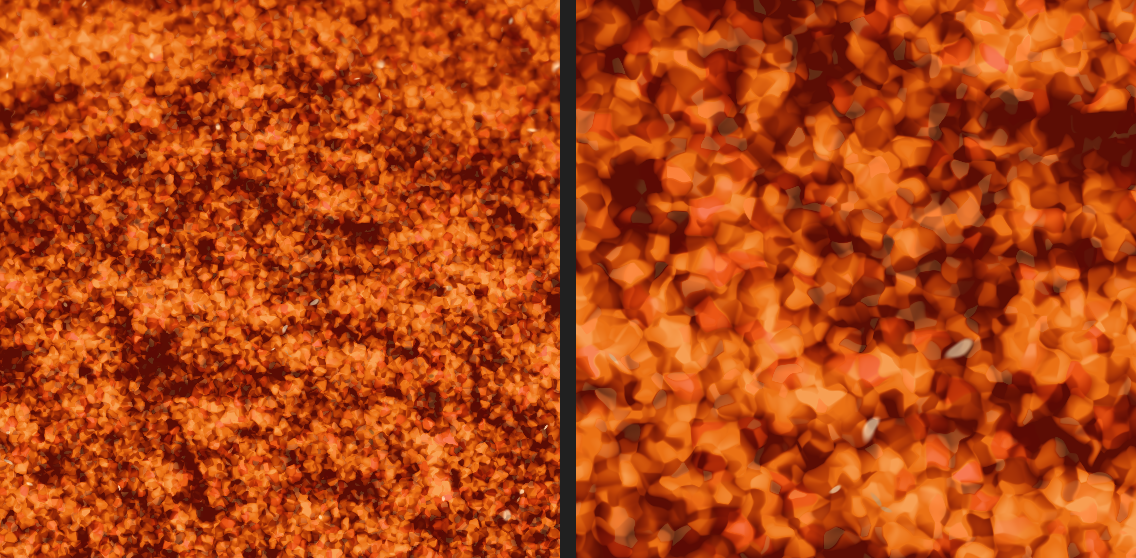
Left: the whole. Right: its middle third, enlarged.
This texture is drawn by a WebGL 1 fragment shader. Its source:

```glsl
precision highp float;
uniform vec2 u_resolution;

// Palette, dark to light
const vec3 SHADOW = vec3(0.36, 0.05, 0.015);
const vec3 BRICK = vec3(0.60, 0.16, 0.025);
const vec3 RUST = vec3(0.76, 0.27, 0.03);
const vec3 ORANGE = vec3(0.92, 0.44, 0.08);
const vec3 PEACH = vec3(0.97, 0.62, 0.32);
const vec3 TAN = vec3(0.80, 0.42, 0.20);
const vec3 CREAM = vec3(0.96, 0.82, 0.66);
const vec3 HUSK = vec3(0.62, 0.36, 0.14);

// Sizes, in cells per canvas height
const float CLUMP_SCALE = 9.0;
const float PIT_SCALE = 27.0;
const float GRAIN_SCALE = 72.0;
const float DUST_SCALE = 132.0;

// Tone weights
const float GRAIN_CONTRAST = 2.4;
const float DUST_CONTRAST = 2.0;
const float CREVICE_DEPTH = 1.7;
const float SLOPE_LIGHT = 8.0;
const float CLUMP_LIGHT = 2.6;
const float PIT_DEPTH = 1.7;
const vec2 LIGHT_STEP = vec2(0.006, 0.026);
const int FLECKS = 40;

vec2 hash2(vec2 p) {
  vec3 q = fract(p.xyx * vec3(0.1031, 0.1030, 0.0973));
  q += dot(q, q.yzx + 33.33);
  return fract((q.xx + q.yz) * q.zy);
}

float noise(vec2 p) {
  vec2 i = floor(p), f = fract(p);
  f = f * f * (3.0 - 2.0 * f);
  float low = mix(hash2(i).x, hash2(i + vec2(1.0, 0.0)).x, f.x);
  float high = mix(hash2(i + vec2(0.0, 1.0)).x, hash2(i + 1.0).x, f.x);
  return mix(low, high, f.y);
}

// Height of the heaped powder
float relief(vec2 p) {
  vec2 q = p * CLUMP_SCALE + 17.0;
  float height = 0.0, amplitude = 0.5;
  for (int i = 0; i < 4; i++) {
    height += amplitude * noise(q);
    q = mat2(1.6, 1.2, -1.2, 1.6) * q + 5.3;
    amplitude *= 0.5;
  }
  return height;
}

// Soft cells: x = tone, y = hue, z = distance into the crevice
vec3 grains(vec2 p, float sharpness) {
  vec2 cell = floor(p), f = fract(p);
  vec2 sum = vec2(0.0);
  float total = 0.0;
  for (int y = -1; y <= 1; y++) {
    for (int x = -1; x <= 1; x++) {
      vec2 o = vec2(float(x), float(y));
      vec2 d = o + hash2(cell + o + 40.0) - f;
      float w = exp(-sharpness * dot(d, d));
      sum += w * hash2(cell + o + 151.0);
      total += w;
    }
  }
  total = max(total, 1e-6);
  return vec3(sum / total, -log(total) / sharpness);
}

vec3 toneRamp(float t) {
  vec3 c = mix(SHADOW, BRICK, clamp((t + 1.9) / 1.0, 0.0, 1.0));
  c = mix(c, RUST, clamp((t + 0.9) / 0.8, 0.0, 1.0));
  c = mix(c, ORANGE, clamp((t + 0.1) / 0.8, 0.0, 1.0));
  return mix(c, PEACH, clamp((t - 1.0) / 1.3, 0.0, 1.0));
}

void main() {
  vec2 p = gl_FragCoord.xy / u_resolution.y;

  // Depth of field: the far slopes and upper corners blur
  float focus = 1.0 - smoothstep(0.65, 1.12, p.y + 0.55 * abs(p.x - 0.47));

  // Grains with ragged outlines
  vec2 warp = vec2(noise(p * 95.0), noise(p * 95.0 + 61.0)) - 0.5;
  vec2 q = p + 0.007 * warp;
  vec3 grain = grains(q * GRAIN_SCALE, mix(3.5, 14.0, focus));
  vec3 dust = grains(q * DUST_SCALE + 300.0, mix(3.0, 11.0, focus));

  // Light falling from above on clumps, with dark pits between them
  float height = relief(q);
  float tone = SLOPE_LIGHT * (height - relief(q + LIGHT_STEP));
  tone += CLUMP_LIGHT * (height - 0.47);
  tone *= mix(0.75, 1.0, focus);
  tone += GRAIN_CONTRAST * (grain.x - 0.5);
  tone += DUST_CONTRAST * (dust.x - 0.5) * mix(0.5, 1.0, focus);
  tone -= CREVICE_DEPTH * (grain.z - mix(0.06, 0.17, focus));
  tone -= PIT_DEPTH * focus * (1.0 - smoothstep(0.08, 0.3, noise(q * PIT_SCALE)));
  vec3 color = toneRamp(tone);

  // Reddish and dusty tan grains
  color.g *= mix(0.76, 1.0, smoothstep(0.1, 0.35, grain.y));
  vec3 dusty = TAN * clamp(1.0 + 0.22 * tone, 0.5, 1.25);
  color = mix(color, dusty, 0.75 * smoothstep(0.78, 0.92, dust.y));

  // Scattered seeds and husk slivers
  for (int i = 0; i < FLECKS; i++) {
    float n = float(i);
    vec2 place = hash2(vec2(n, 7.0)), kind = hash2(vec2(n, 23.0));
    vec2 d = p - place * vec2(u_resolution.x / u_resolution.y, 1.0) + 0.004 * warp;
    float angle = 6.2832 * hash2(vec2(n, 41.0)).x;
    d = mat2(cos(angle), -sin(angle), sin(angle), cos(angle)) * d;
    float size = mix(0.004, 0.009, kind.x * kind.x);
    float r = length(d / vec2(size, size * mix(0.25, 0.8, kind.y))) - 1.0;
    float soft = mix(0.9, 0.35, focus);
    vec3 fleck = mix(CREAM, HUSK, smoothstep(0.3, 0.9, hash2(vec2(n, 59.0)).y));
    fleck *= 0.85 + 0.3 * dust.x;
    color = mix(color, fleck, 0.8 * (1.0 - smoothstep(-soft, soft, r)));
  }

  gl_FragColor = vec4(clamp(color, 0.0, 1.0), 1.0);
}
```
